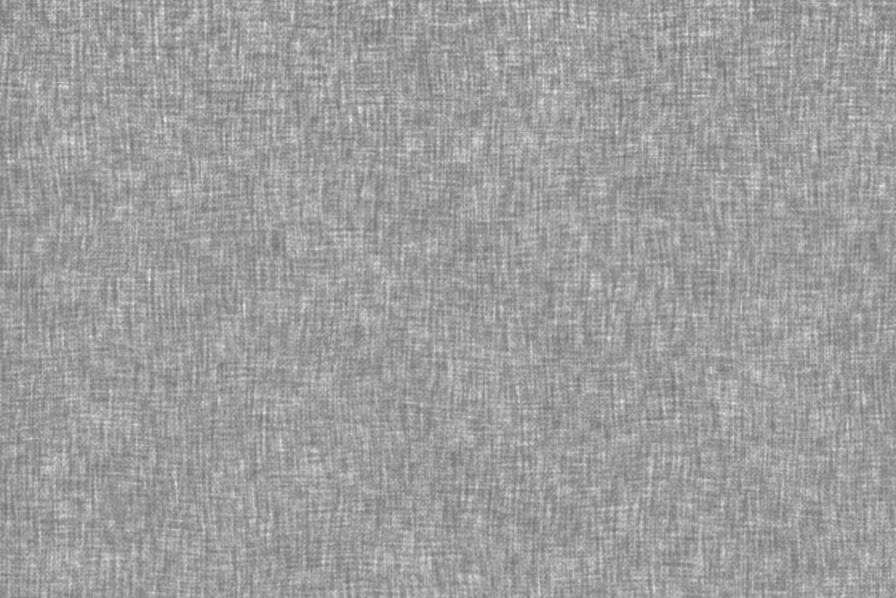
This texture is drawn by a Shadertoy shader. Its source:

```glsl
// Grey linen cloth: gradient noise stretched along the warp and the weft
// makes uneven threads, with fine grain, a faint plain weave, soft
// cloudy patches and a few bright slubs laid on top.

const float BASE_TONE    = 0.613;
const vec3  TINT         = vec3(1.0);
const float WARP_LONG    = 0.026;   // strengths, in tone per unit deviation
const float WARP_SHORT   = 0.025;
const float WEFT_LONG    = 0.018;
const float WEFT_SHORT   = 0.020;
const float GRAIN        = 0.024;
const float PATCHES      = 0.012;
const float WEAVE        = 0.018;
const float SLUBS        = 0.085;
const float HIGHLIGHT    = 1.2;     // lifts the bright end of the tones
const float THREADS      = 185.0;   // thread cells per canvas height
const float WEAVE_COUNT  = 113.0;   // weave periods per canvas height
const float WOBBLE       = 0.004;   // sideways drift of the threads
const float NOISE_GAIN   = 4.7;     // brings noise to about unit deviation
const float TAU          = 6.2831853;

// Integer hash of a lattice cell, from 0 to 1
float hash(ivec2 cell) {
    uint h = uint(cell.x) * 1597334677u ^ uint(cell.y) * 3812015801u;
    h = (h ^ (h >> 16)) * 2146121005u;
    h = (h ^ (h >> 15)) * 2221713035u;
    return float((h ^ (h >> 16)) >> 8) / 16777216.0;
}

float cornerSlope(ivec2 cell, vec2 offset) {
    float angle = TAU * hash(cell);
    return dot(vec2(cos(angle), sin(angle)), offset);
}

// Gradient noise; the seed picks a separate field
float noise(vec2 p, float seed) {
    p += seed * vec2(371.37, 219.71);
    ivec2 cell = ivec2(floor(p));
    vec2 f = fract(p);
    vec2 u = f * f * f * (f * (f * 6.0 - 15.0) + 10.0);
    float low = mix(cornerSlope(cell, f),
                    cornerSlope(cell + ivec2(1, 0), f - vec2(1, 0)), u.x);
    float high = mix(cornerSlope(cell + ivec2(0, 1), f - vec2(0, 1)),
                     cornerSlope(cell + ivec2(1, 1), f - vec2(1, 1)), u.x);
    return NOISE_GAIN * mix(low, high, u.y);
}

// Long and short streaks of the threads in both directions
float threads(vec2 p) {
    float warp = WARP_LONG * noise(p * vec2(THREADS, 13.0), 1.0)
               + WARP_SHORT * noise(p * vec2(THREADS * 0.72, 34.0), 2.0);
    float weft = WEFT_LONG * noise(p * vec2(12.0, THREADS), 3.0)
               + WEFT_SHORT * noise(p * vec2(38.0, THREADS * 0.8), 4.0);
    return warp + weft;
}

// Over and under crossings, plus irregular fibre grain
float crossings(vec2 p) {
    vec2 wave = sin(TAU * WEAVE_COUNT * p);
    return WEAVE * wave.x * wave.y
         + GRAIN * noise(p * THREADS * vec2(1.05, 0.93), 5.0);
}

// Sparse thick places in the yarn
float slubs(vec2 p) {
    float upright = smoothstep(1.75, 2.7, noise(p * vec2(125.0, 19.0), 6.0));
    float level = smoothstep(1.85, 2.8, noise(p * vec2(17.0, 140.0), 7.0));
    return SLUBS * (upright + 0.7 * level);
}

// Cloudy variation across the cloth
float patches(vec2 p) {
    return PATCHES * (0.65 * noise(p * 5.0, 8.0)
                    + 0.75 * noise(p * vec2(24.0, 19.0), 9.0));
}

void mainImage(out vec4 fragColor, in vec2 fragCoord) {
    vec2 p = fragCoord / iResolution.y;
    vec2 cloth = p + WOBBLE * vec2(noise(p * 4.0, 10.0), noise(p * 4.0, 11.0));

    float relief = threads(cloth) + crossings(cloth) + slubs(cloth);
    relief *= mix(0.97, 1.15, smoothstep(0.65, 1.0, p.y));
    float deviation = relief + patches(p);
    deviation -= 0.02 * (1.0 - smoothstep(0.0, 0.12, p.x));

    float tone = BASE_TONE + deviation + HIGHLIGHT * deviation * deviation;
    fragColor = vec4(clamp(tone * TINT, 0.0, 1.0), 1.0);
}
```
